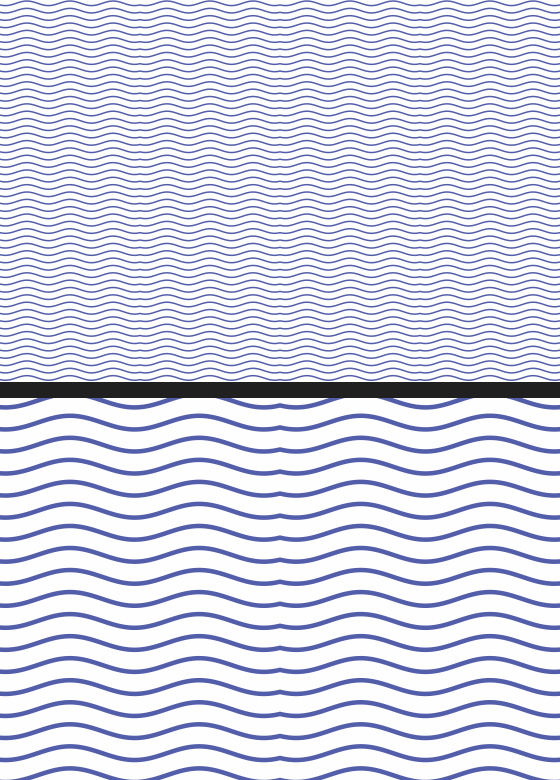
Top: the whole. Bottom: its middle third, enlarged.
Write a WebGL 1 fragment shader that draws this pattern.

```glsl
precision highp float;

uniform vec2 u_resolution;

const float TAU = 6.2831853;
const float TILES = 4.0;            // tiles across the canvas
const float ROWS = 52.0;            // lines down the canvas
const float WAVES_PER_TILE = 3.25;  // the fraction leaves a small kink at each seam
const float FIRST_ROW = 0.45;       // centre of the top line, in rows
const float AMPLITUDE = 0.31;       // in rows
const float LINE_WIDTH = 0.205;     // in rows

const vec3 PAPER = vec3(0.995, 0.995, 1.0);
const vec3 INK = vec3(0.325, 0.367, 0.665);

// Height (x) and slope (y) of a wave mirrored about the tile centre.
vec2 tileWave(float across, float waves, float amplitude) {
  float phase = TAU * waves * (fract(across) - 0.5);
  return amplitude * vec2(cos(phase), -TAU * waves * sin(phase));
}

// Distance to the nearest of a stack of lines spaced one unit apart.
float stackDistance(float y, float slope) {
  return abs(fract(y + 0.5) - 0.5) * inversesqrt(1.0 + slope * slope);
}

// Share of a pixel covered by a stroke.
float strokeCoverage(float dist, float width, float pixel) {
  return clamp(0.5 + (0.5 * width - dist) / pixel, 0.0, 1.0);
}

void main() {
  vec2 uv = gl_FragCoord.xy / u_resolution;
  float rowHeight = u_resolution.y / ROWS;
  float tileWidth = u_resolution.x / TILES;

  // Slope is converted from tile widths to row heights.
  vec2 wave = tileWave(uv.x * TILES, WAVES_PER_TILE, AMPLITUDE);
  float slope = wave.y * rowHeight / tileWidth;

  // Rows are counted downwards from the top edge.
  float row = (1.0 - uv.y) * ROWS - FIRST_ROW + wave.x;
  float dist = stackDistance(row, slope);
  float ink = strokeCoverage(dist, LINE_WIDTH, 1.0 / rowHeight);

  gl_FragColor = vec4(mix(PAPER, INK, ink), 1.0);
}
```
